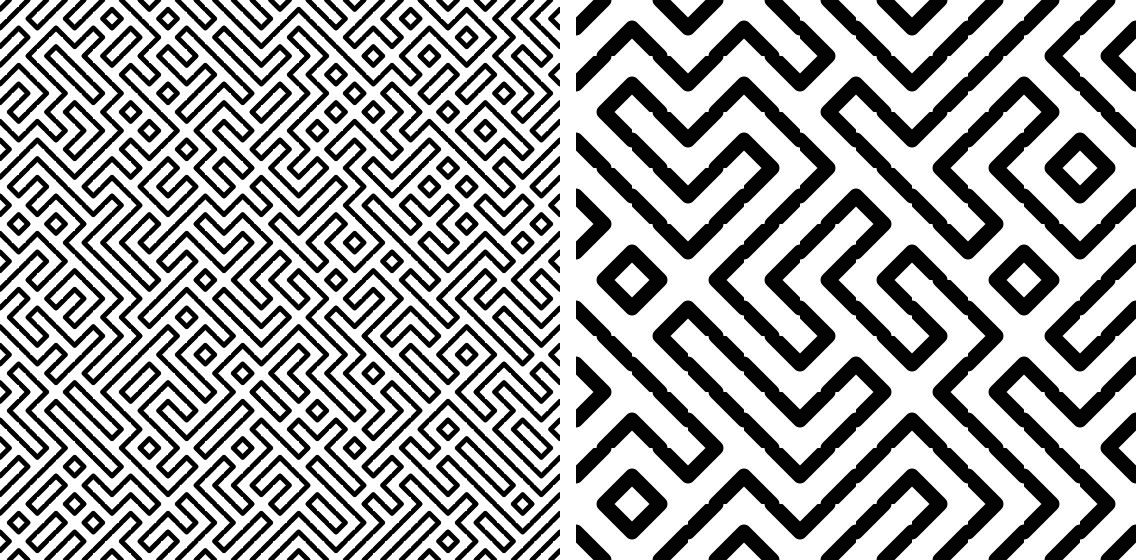
Left, the full canvas; right, a detail of the centre.
Write a WebGL 2 fragment shader that draws this pattern.

```glsl
#version 300 es
precision highp float;
// Diagonal maze of black strokes on white, built from square Truchet tiles.
// Each tile cuts two opposite corners with a straight round-ended stroke,
// and a hash of the tile index picks which pair of corners is cut.

#define CELLS 30.0          // whole tiles along each side of the canvas
#define HALF_WIDTH 0.133    // half the stroke width, in tiles
#define FLIP_SHARE 0.5      // share of mirrored tiles
#define EDGE_SOFTNESS 0.6   // half the smoothed edge, in output samples
#define SEED 7u
#define INK vec3(0.0)
#define PAPER vec3(1.0)

uniform vec2 u_resolution;
out vec4 fragColor;

// Integer hash of a tile index, from 0 to 1
float tileHash(vec2 tile) {
    uvec2 q = uvec2(tile);
    uint h = q.x * 374761393u + q.y * 668265263u + SEED * 974634541u;
    h = (h ^ (h >> 15)) * 2246822519u;
    h = (h ^ (h >> 13)) * 3266489917u;
    h ^= h >> 16;
    return float(h >> 8) / 16777216.0;
}

// Distance to the two strokes that join neighbouring edge midpoints
float cornerStrokes(vec2 p) {
    p *= p.x + p.y < 0.0 ? -1.0 : 1.0;          // fold onto one corner
    float along = abs(p.x - p.y) * sqrt(0.5);
    float across = (p.x + p.y - 0.5) * sqrt(0.5);
    float beyondEnd = max(along - 0.5 * sqrt(0.5), 0.0);
    return length(vec2(beyondEnd, across));
}

void main() {
    vec2 grid = gl_FragCoord.xy / u_resolution * CELLS;
    vec2 tile = mod(floor(grid), CELLS);        // wraps at the canvas edges
    vec2 local = fract(grid) - 0.5;

    // Mirror a share of the tiles
    if (tileHash(tile) < FLIP_SHARE) local.x = -local.x;

    // Smooth the stroke edge over about one output sample
    float soft = EDGE_SOFTNESS * CELLS / u_resolution.y;
    float dist = cornerStrokes(local) - HALF_WIDTH;
    fragColor = vec4(mix(INK, PAPER, smoothstep(-soft, soft, dist)), 1.0);
}
```
